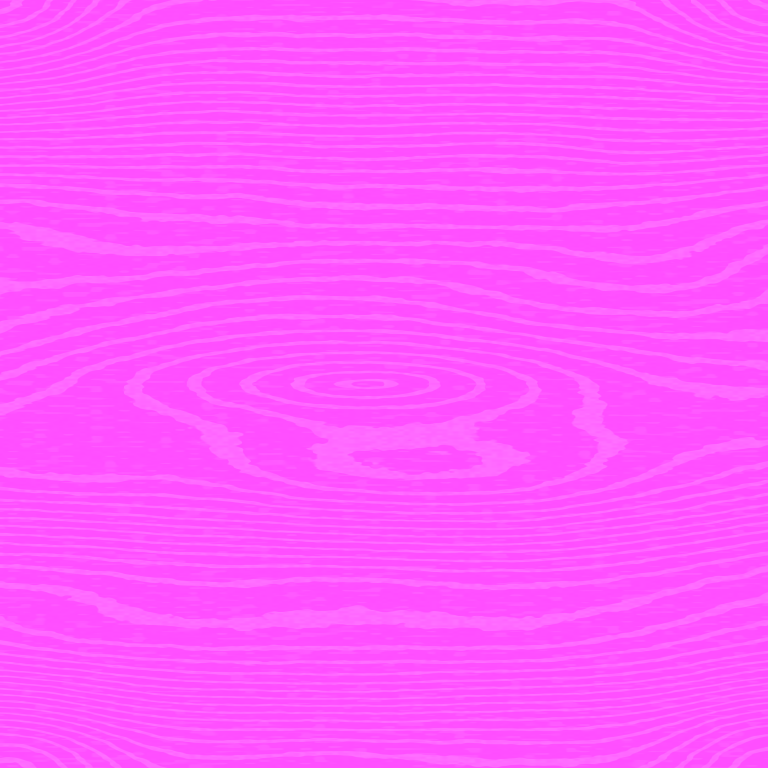
This texture is drawn by a WebGL 2 fragment shader. Its source:

```glsl
#version 300 es
precision highp float;

uniform vec2 u_resolution;
out vec4 fragColor;

const float TAU = 6.28319;

float hash(vec2 cell) {
    return fract(sin(dot(cell, vec2(127.1, 311.7))) * 43758.5);
}

float valueNoise(vec2 p) {
    vec2 cell = floor(p);
    vec2 f = fract(p);
    f = f * f * f * (f * (f * 6.0 - 15.0) + 10.0);
    float low = mix(hash(cell), hash(cell + vec2(1.0, 0.0)), f.x);
    float high = mix(hash(cell + vec2(0.0, 1.0)), hash(cell + vec2(1.0, 1.0)), f.x);
    return mix(low, high, f.y);
}

float signedNoise(vec2 p) {
    return valueNoise(p) - 0.5;
}

// Soft elliptical hill with the given half-widths
float hill(vec2 offset, vec2 size) {
    vec2 s = offset / size;
    return exp(-dot(s, s));
}

// Height field whose level lines are the growth rings
float ringPhase(vec2 p, vec2 knot) {
    vec2 q = p - knot;
    float radius = length(vec2(q.x * 0.17, q.y));

    // Alternating dense and sparse growth, different on each side of the knot
    float cycles = mix(5.0, 2.8, smoothstep(-0.06, 0.06, q.y));
    float phase = 55.0 * radius + 6.2 / cycles * sin(TAU * cycles * radius);

    // Arches around the knot, and smaller knots at the corners
    phase -= 1.6 * hill(vec2(q.x, abs(q.y) - 0.11), vec2(0.28, 0.06));
    phase += 4.0 * hill(p - round(p), vec2(0.13, 0.09));

    // Slow wandering, calmer near the knot, then ragged edges
    float wander = 3.0 * signedNoise(p * vec2(2.3, 5.0) + 7.3)
                 + 0.9 * signedNoise(p * vec2(5.0, 14.0) + 21.7);
    phase += wander * mix(0.35, 1.0, smoothstep(0.0, 0.1, radius));
    phase += 0.14 * signedNoise(p * vec2(28.0, 110.0));
    return phase + 0.08 * signedNoise(p * vec2(90.0, 260.0));
}

// Smooth-edged stripe covering the given share of each period
float stripe(float phase, float share) {
    float blur = max(0.6 * fwidth(phase), 0.015);
    float d = abs(fract(phase) - 0.5);
    return 1.0 - smoothstep(0.5 * share - blur, 0.5 * share + blur, d);
}

void main() {
    vec2 p = gl_FragCoord.xy / u_resolution;

    float ring = stripe(ringPhase(p, vec2(0.48, 0.5)), 0.26);

    // Short horizontal fibres and fine speckle
    float fibre = smoothstep(0.62, 0.9, valueNoise(p * vec2(55.0, 320.0) + 3.1));
    float speckle = signedNoise(p * vec2(140.0, 380.0) + 11.9);

    float base = 0.308 + 0.045 * fibre + 0.012 * speckle;
    float light = 0.415 + 0.05 * speckle;
    fragColor = vec4(1.0, mix(base, light, ring), 1.0, 1.0);
}
```
